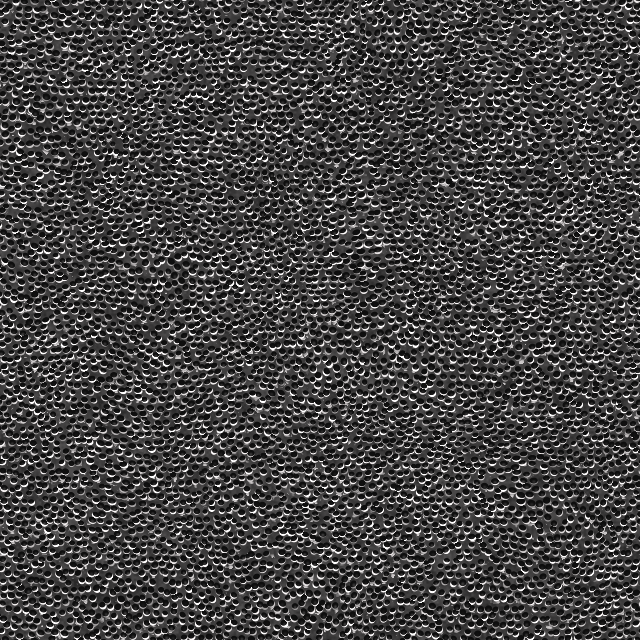
This texture is drawn by a Shadertoy shader. Its source:

```glsl
// Dark metal sheet densely stippled with small round pits lit from above.
// Pits start on a strongly jittered, wrapping grid and push each other apart;
// each has a black bowl, a faint inner gleam and a bright lower lip.

const vec2 GRID = vec2(76.0, 88.0);   // pits across and up, rows must be even
const float JITTER = 0.95;
const float SPACING = 0.98;           // distance below which pits repel
const vec3 TINT = vec3(1.0, 0.982, 0.984);
const float BOWL_TONE = 0.055;
const float GROUND_TONE = 0.24;
const float LIP_TONE = 0.92;

// Two random values in 0..1 from a cell index and a seed
vec2 hash22(vec2 cell, float seed) {
    vec3 p = fract(vec3(cell.xyx + seed) * vec3(0.1031, 0.1030, 0.0973));
    p += dot(p, p.yzx + 33.33);
    return fract((p.xx + p.yz) * p.zy);
}

// Value noise that repeats after a whole number of cells
float wrapNoise(vec2 uv, vec2 cells, float seed) {
    vec2 p = uv * cells;
    vec2 i = floor(p);
    vec2 f = fract(p);
    f = f * f * (3.0 - 2.0 * f);
    float a = hash22(mod(i, cells), seed).x;
    float b = hash22(mod(i + vec2(1.0, 0.0), cells), seed).x;
    float c = hash22(mod(i + vec2(0.0, 1.0), cells), seed).x;
    float d = hash22(mod(i + vec2(1.0, 1.0), cells), seed).x;
    return mix(mix(a, b, f.x), mix(c, d, f.x), f.y);
}

// Radius of a pit, in grid columns
float pitRadius(vec2 id) {
    return mix(0.36, 0.46, hash22(id, 11.0).x);
}

// Jittered centre of a cell, in grid columns along both axes
vec2 looseCentre(vec2 cell, vec2 grid) {
    vec2 shift = (hash22(mod(cell, grid), 3.0) - 0.5) * JITTER;
    vec2 centre = cell + 0.5 + shift + vec2(0.5 * mod(cell.y, 2.0), 0.0);
    return centre * vec2(1.0, grid.x / grid.y);
}

// Centre after being pushed away from crowding neighbours
vec2 settledCentre(vec2 cell, vec2 grid) {
    vec2 centre = looseCentre(cell, grid);
    vec2 push = vec2(0.0);
    for (int k = 0; k < 9; k++) {
        if (k == 4) continue;
        vec2 away = centre - looseCentre(cell + vec2(k % 3 - 1, k / 3 - 1), grid);
        float gap = max(length(away), 0.001);
        push += away / gap * max(SPACING - gap, 0.0);
    }
    return centre + 0.45 * push;
}

// Nearest pit: xy = offset from its centre, zw = its wrapped index
vec4 nearestPit(vec2 uv, vec2 grid) {
    vec2 p = uv * grid;
    float best = 10.0;
    vec4 pit = vec4(0.0);
    for (int j = -1; j <= 1; j++) {
        float row = floor(p.y) + float(j);
        float column = floor(p.x - 0.5 * mod(row, 2.0));
        for (int i = -1; i <= 1; i++) {
            vec2 cell = vec2(column + float(i), row);
            vec2 id = mod(cell, grid);
            vec2 q = uv * grid.x - settledCentre(cell, grid);
            float d = length(q) - pitRadius(id);
            if (d < best) {
                best = d;
                pit = vec4(q, id);
            }
        }
    }
    return pit;
}

// Antialiased coverage of a slightly flattened disc
float disc(vec2 q, float radius, float edge) {
    float d = length(q * vec2(0.97, 1.04)) - radius;
    return 1.0 - smoothstep(-edge, edge, d);
}

void mainImage(out vec4 fragColor, in vec2 fragCoord) {
    vec2 uv = fragCoord / iResolution.xy;
    float edge = max(0.05, 0.6 * GRID.x / iResolution.x);
    float wear = wrapNoise(uv, vec2(17.0), 53.0) - 0.5;

    // A gentle wrapping warp bends the rows
    vec2 bend = vec2(wrapNoise(uv, vec2(8.0), 5.0), wrapNoise(uv, vec2(8.0), 7.0)) - 0.5;
    vec4 pit = nearestPit(uv + 1.3 * bend / GRID.x, GRID);
    vec2 q = pit.xy;
    float radius = pitRadius(pit.zw);
    vec2 look = hash22(pit.zw, 61.0);
    vec2 lean = hash22(pit.zw, 73.0);

    // Flat metal with fine grain, then the bowl with a dim reflection
    float mottle = wrapNoise(uv, vec2(64.0), 17.0) - 0.5;
    float grain = wrapNoise(uv, vec2(256.0), 29.0) - 0.5;
    float ground = GROUND_TONE + 0.09 * mottle + 0.09 * grain + 0.05 * wear;
    float gleam = 1.0 - smoothstep(0.0, 0.75, length(q / radius - vec2(0.05, -0.2)));
    float inside = disc(q, radius, edge);
    float tone = mix(ground, BOWL_TONE + 0.2 * look.y * gleam, inside);

    // Lit lower lip: the pit minus a copy of it moved toward the light
    vec2 toLight = normalize(vec2((lean.x - 0.55) * 1.5, 1.0));
    float width = mix(0.13, 0.25, lean.y);
    float lip = inside * (1.0 - disc(q - toLight * width, radius * 1.03, edge));
    float shine = LIP_TONE * mix(0.62, 1.3, look.x) * (1.0 + 0.12 * wear);
    tone = mix(tone, shine, lip);

    // Stray glints spilling from the lip onto the ground
    float below = smoothstep(0.5, 0.95, -dot(normalize(q + 0.0001), toLight));
    float glint = smoothstep(0.62, 0.9, wrapNoise(uv, vec2(150.0), 89.0));
    tone = mix(tone, 0.93, (1.0 - inside) * below * glint * 0.8);

    fragColor = vec4(clamp(tone * TINT, 0.0, 1.0), 1.0);
}
```
